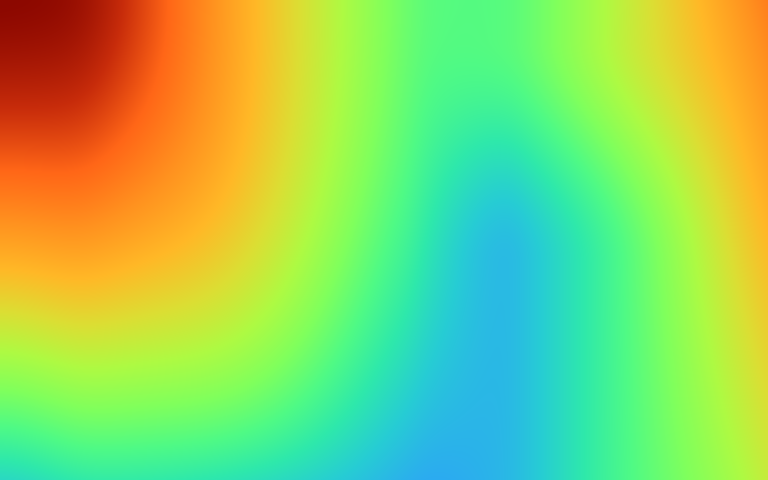
A Shadertoy shader for this background:

```glsl
// Smooth heat map: a hot upper-left corner, a cool valley and a warm right edge.

#define VALLEY_LEFT 0.556    // where the left slope reaches the valley
#define VALLEY_RIGHT 0.667   // where the right slope leaves it
#define LEFT_SLOPE 18.0      // heat steps per canvas width
#define RIGHT_SLOPE 16.5
#define VALLEY_HEAT 3.0      // heat of the valley at the top edge
#define PEAK_HEAT 11.1       // ceiling of the hot corner
#define CREASE 0.03          // softness of the valley borders

const int LAST_STOP = 11;

// Evenly spaced stops, cold to hot
const vec3 HEAT_RAMP[12] = vec3[12](
    vec3(0.17, 0.67, 0.94), vec3(0.15, 0.80, 0.83),
    vec3(0.18, 0.91, 0.67), vec3(0.31, 0.98, 0.52),
    vec3(0.50, 1.00, 0.36), vec3(0.68, 0.98, 0.26),
    vec3(0.86, 0.87, 0.20), vec3(1.00, 0.72, 0.15),
    vec3(1.00, 0.57, 0.12), vec3(1.00, 0.40, 0.09),
    vec3(0.78, 0.17, 0.04), vec3(0.55, 0.03, 0.00));

vec3 heatColor(float heat) {
    float h = clamp(heat, 0.0, float(LAST_STOP));
    int stop = min(int(h), LAST_STOP - 1);
    return mix(HEAT_RAMP[stop], HEAT_RAMP[stop + 1], h - float(stop));
}

// max(x, 0) with a rounded corner
float softHinge(float x, float softness) {
    return 0.5 * (x + sqrt(x * x + softness * softness));
}

// Heat along the top edge
float topHeat(float x) {
    float left = LEFT_SLOPE * softHinge(VALLEY_LEFT - x, CREASE);
    float right = RIGHT_SLOPE * softHinge(x - VALLEY_RIGHT, CREASE);
    float heat = VALLEY_HEAT + left + right;
    return PEAK_HEAT - softHinge(PEAK_HEAT - heat, 0.8);
}

// Total heat lost from the top edge to the bottom edge
float coolingDepth(float x) {
    return 2.3 + 7.3 * exp(-pow(x / 0.36, 1.6)) + 0.6 * smoothstep(0.75, 1.0, x);
}

// Share of that loss reached at a given depth
float coolingShare(float x, float depth) {
    float offset = (x - 0.36) / 0.15;
    float bend = 1.5 + 1.0 * exp(-offset * offset);
    float lateFall = pow(depth, bend);
    float earlyFall = mix(smoothstep(0.08, 0.55, depth), depth,
                          smoothstep(0.75, 1.0, x));
    return mix(lateFall, earlyFall, smoothstep(0.52, 0.68, x));
}

void mainImage(out vec4 fragColor, in vec2 fragCoord) {
    vec2 uv = fragCoord / iResolution.xy;
    float depth = 1.0 - uv.y;
    float heat = topHeat(uv.x) - coolingDepth(uv.x) * coolingShare(uv.x, depth);
    fragColor = vec4(heatColor(heat), 1.0);
}
```
